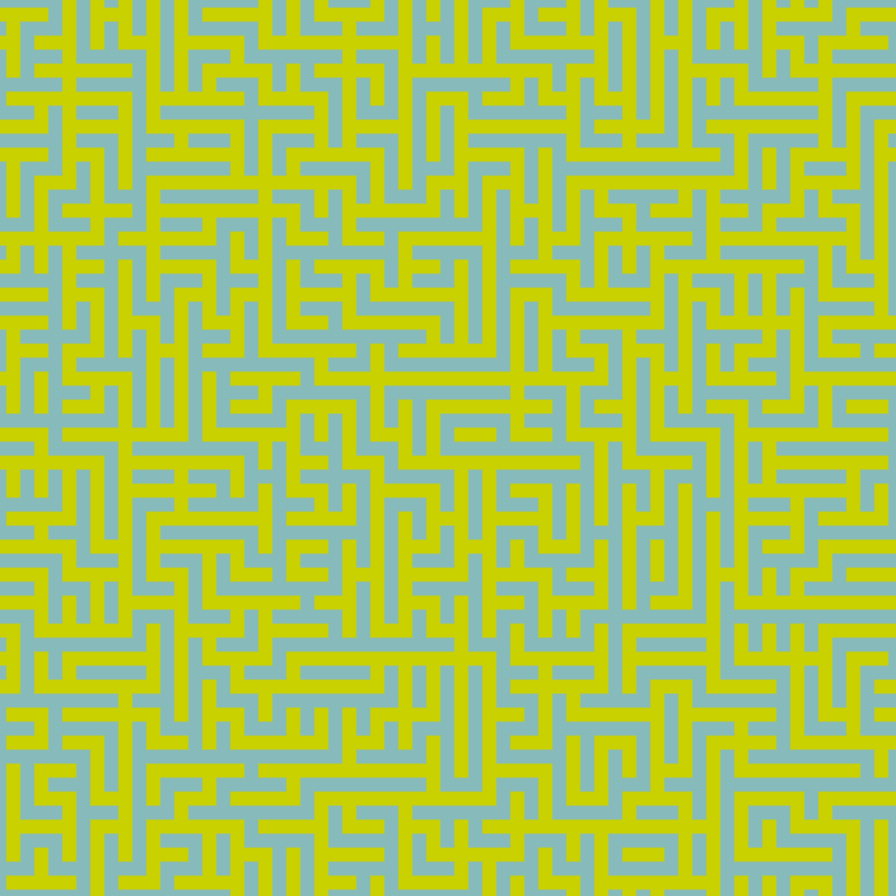
Write a three.js fragment shader that draws this pattern.

```glsl
const vec3 WALL_COLOR = vec3(0.79, 0.82, 0.0);
const vec3 PATH_COLOR = vec3(0.53, 0.73, 0.73);
const float TILES = 32.0;        // wall posts across the canvas
const float HALF_WIDTH = 0.25;   // half wall thickness, in tiles
const float SOFTNESS = 0.07;     // width of the blended edge, in tiles
const float WALL_BIAS = 0.04;    // raises the share of walls
const vec2 SHIFT = vec2(0.0007); // grid offset, in canvas units
const vec2 SEED = vec2(37.0, 91.0);

varying vec2 vUv;

float hash(vec2 p) {
  vec3 q = fract((p + SEED).xyx * 0.1031);
  q += dot(q, q.yzx + 33.33);
  return fract((q.x + q.y) * q.z);
}

// Sites lie on a doubled grid: posts even-even, rooms odd-odd, links between.
// Every post keeps its lowest link and every room opens its highest one.
bool isWall(vec2 site) {
  vec2 along = mod(site.x, 2.0) > 0.5 ? vec2(1.0, 0.0) : vec2(0.0, 1.0);
  vec2 across = along.yx;
  float own = hash(site);

  // Perpendicular links at the four diagonal neighbours
  float frontLeft = hash(site + along + across);
  float frontRight = hash(site + along - across);
  float backLeft = hash(site - along + across);
  float backRight = hash(site - along - across);

  float frontPost = min(min(frontLeft, frontRight), hash(site + 2.0 * along));
  float backPost = min(min(backLeft, backRight), hash(site - 2.0 * along));
  if (own < max(frontPost, backPost)) return true;

  float leftRoom = max(max(frontLeft, backLeft), hash(site + 2.0 * across));
  float rightRoom = max(max(frontRight, backRight), hash(site - 2.0 * across));
  if (own > min(leftRoom, rightRoom)) return false;

  // Competing with perpendicular links favours straight runs over crossings
  float rivals = 0.25 * (frontLeft + frontRight + backLeft + backRight);
  return own < rivals + WALL_BIAS;
}

// Square-ended arm from the post towards a direction
float armDistance(vec2 p, vec2 dir) {
  return max(abs(dot(p, dir.yx)), -dot(p, dir)) - HALF_WIDTH;
}

void main() {
  vec2 grid = (vUv + SHIFT) * TILES;
  vec2 post = 2.0 * floor(grid);
  vec2 p = fract(grid) - 0.5;

  // Union of the post and its open arms
  float dist = max(abs(p.x), abs(p.y)) - HALF_WIDTH;
  vec2 dir = vec2(1.0, 0.0);
  for (int i = 0; i < 4; i++) {
    if (isWall(post + dir)) dist = min(dist, armDistance(p, dir));
    dir = vec2(-dir.y, dir.x);
  }

  float path = clamp(0.5 + dist / SOFTNESS, 0.0, 1.0);
  gl_FragColor = vec4(mix(WALL_COLOR, PATH_COLOR, path), 1.0);
}
```
